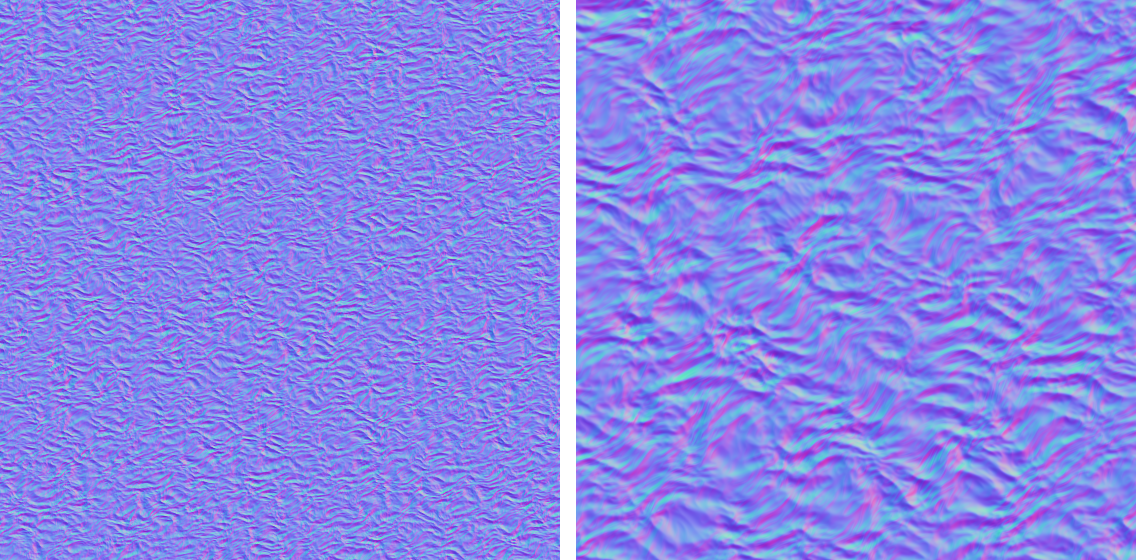
Left, the full canvas; right, a detail of the centre.
A WebGL 2 fragment shader for this texture map:

```glsl
#version 300 es
precision highp float;
// Tangent-space normal map of finely wrinkled, slanting plaster or leather grain.

uniform vec2 u_resolution;
out vec4 fragColor;

const float GRAIN_ANGLE = 0.38;               // main wrinkle direction, radians
const vec2 GRAIN_FREQUENCY = vec2(36.0, 64.0); // cells along and across a wrinkle
const float RELIEF = 0.0072;                  // height of the wrinkles
const float SAMPLE_STEP = 0.001;              // half width of the slope filter
const vec3 FLAT_TINT = vec3(0.515, 0.52, 0.5);
const vec3 NORMAL_GAIN = vec3(0.5, 0.5, 0.44);

// Sine-free hash: lattice point to a vector in [-1, 1]
vec2 hashVector(vec2 cell) {
    vec3 q = fract(cell.xyx * vec3(0.1031, 0.1030, 0.0973));
    q += dot(q, q.yzx + 33.33);
    return fract((q.xx + q.yz) * q.zy) * 2.0 - 1.0;
}

float cornerValue(vec2 cell, vec2 offset) {
    vec2 direction = normalize(hashVector(cell) + 0.0001);
    return dot(direction, offset);
}

// Gradient noise with quintic blending
float gradientNoise(vec2 p) {
    vec2 cell = floor(p);
    vec2 f = p - cell;
    vec2 blend = f * f * f * (f * (f * 6.0 - 15.0) + 10.0);
    vec2 right = vec2(1.0, 0.0);
    vec2 up = vec2(0.0, 1.0);
    float low = mix(cornerValue(cell, f), cornerValue(cell + right, f - right), blend.x);
    float high = mix(cornerValue(cell + up, f - up), cornerValue(cell + 1.0, f - 1.0), blend.x);
    return mix(low, high, blend.y);
}

vec2 rotateInto(vec2 p, float angle) {
    float c = cos(angle);
    float s = sin(angle);
    return vec2(c * p.x + s * p.y, c * p.y - s * p.x);
}

// Bends the wrinkles so that they do not run straight
vec2 warp(vec2 p, float frequency, float amount) {
    vec2 q = p * frequency;
    return p + amount * vec2(gradientNoise(q + 11.3), gradientNoise(q + 57.7));
}

// Layered crests, each layer finer and turned a little
float wrinkleHeight(vec2 p, vec2 frequency, float angle) {
    vec2 bent = warp(p, 25.0, 0.012);
    float height = 0.0;
    float amplitude = 1.0;
    for (int i = 0; i < 3; i++) {
        float layer = float(i);
        vec2 grain = rotateInto(bent, angle + 0.3 * (layer - 1.0));
        float n = gradientNoise(grain * frequency + 23.7 * layer + 100.0);
        height -= amplitude * sqrt(n * n + 0.003);
        frequency *= 1.9;
        amplitude *= 0.42;
    }
    return height;
}

// Central differences of the height
vec2 wrinkleSlope(vec2 p, float h) {
    vec2 dx = vec2(h, 0.0);
    vec2 dy = vec2(0.0, h);
    float rise = wrinkleHeight(p + dx, GRAIN_FREQUENCY, GRAIN_ANGLE)
               - wrinkleHeight(p - dx, GRAIN_FREQUENCY, GRAIN_ANGLE);
    float climb = wrinkleHeight(p + dy, GRAIN_FREQUENCY, GRAIN_ANGLE)
                - wrinkleHeight(p - dy, GRAIN_FREQUENCY, GRAIN_ANGLE);
    return vec2(rise, climb) / (2.0 * h);
}

void main() {
    vec2 p = gl_FragCoord.xy / min(u_resolution.x, u_resolution.y);

    // Calmer and rougher patches
    float roughness = 1.0 + 0.45 * gradientNoise(p * 14.0 + 5.0);
    vec2 tilt = -wrinkleSlope(p, SAMPLE_STEP) * RELIEF * roughness;

    // Right-hand faces are steeper than left-hand ones
    tilt.x *= mix(0.8, 1.2, smoothstep(-0.15, 0.15, tilt.x));

    vec3 normal = normalize(vec3(tilt, 1.0));
    fragColor = vec4(FLAT_TINT + NORMAL_GAIN * normal, 1.0);
}
```
